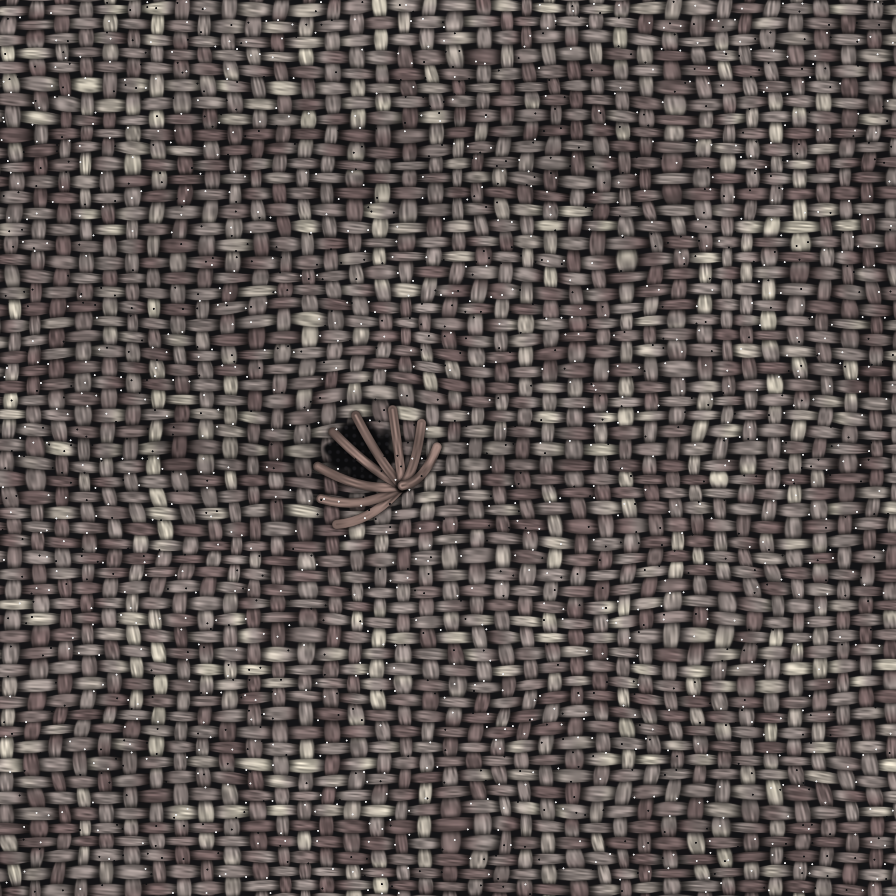
Write a three.js fragment shader that draws this texture.

```glsl
varying vec2 vUv;

const vec2 THREADS = vec2(36.5, 57.0);
const float WARP_HALF = 0.31;
const float WEFT_HALF = 0.39;
const float EDGE = 0.11;
const float WOBBLE = 0.30;
const vec3 GAP = vec3(0.075, 0.073, 0.08);
const vec3 BROWN = vec3(0.41, 0.345, 0.34);
const vec3 GREY = vec3(0.53, 0.49, 0.475);
const vec3 IVORY = vec3(0.74, 0.71, 0.65);
const vec3 FRAY = vec3(0.55, 0.46, 0.43);
const vec2 HOLE = vec2(0.404, 0.495);
const vec2 HOLE_SIZE = vec2(0.040, 0.032);
const vec2 KNOT = vec2(0.449, 0.458);
const int STRANDS = 8;
const int STEPS = 9;
const float STRAND_HALF = 0.0056;
const float SPECK_GRID = 60.0;
const float SPECK_SHARE = 0.25;

float hash(vec2 p) {
  vec3 q = fract(p.xyx * 0.1031);
  q += dot(q, q.yzx + 33.33);
  return fract((q.x + q.y) * q.z);
}

float noise(vec2 p) {
  vec2 i = floor(p), f = fract(p);
  f = f * f * (3.0 - 2.0 * f);
  return mix(mix(hash(i), hash(i + vec2(1.0, 0.0)), f.x),
             mix(hash(i + vec2(0.0, 1.0)), hash(i + 1.0), f.x), f.y);
}

// Yarn colour: along = position on the thread, across = -1..1, id = thread number
vec3 yarn(float along, float across, float id) {
  float tone = 0.65 * noise(vec2(along * 0.8, id * 7.0)) + 0.35 * hash(vec2(id, 5.0));
  vec3 c = mix(BROWN, GREY, smoothstep(0.2, 0.6, tone));
  c = mix(c, IVORY, smoothstep(0.6, 0.92, tone));
  float fibre = noise(vec2(along * 2.2, across * 3.5 + along * 1.2 + id * 19.0));
  return c * (0.72 + 0.56 * fibre);
}

// One thread as colour and coverage; height runs from -1 (under) to 1 (over)
vec4 thread(float along, float offset, float id, float height, float halfWidth) {
  float w = halfWidth * (0.88 + 0.12 * height) * (0.85 + 0.3 * noise(vec2(along * 0.7, id * 3.0)));
  float t = offset / w;
  float roundness = sqrt(max(0.0, 1.0 - t * t));
  float light = mix(0.3, 1.03, smoothstep(-0.8, 0.7, height)) * mix(0.5, 1.0, roundness);
  float cover = 1.0 - smoothstep(w - EDGE * 0.5, w + EDGE * 0.5, abs(offset));
  return vec4(yarn(along, t, id) * light, cover);
}

vec3 weave(vec2 p) {
  vec2 q = p * THREADS;
  q += WOBBLE * (vec2(noise(q * vec2(0.45, 0.22)), noise(q * vec2(0.25, 0.4) + 40.0)) - 0.5) * 2.0;
  vec2 id = floor(q), f = fract(q) - 0.5;
  vec2 side = 1.0 - 2.0 * mod(id, 2.0);
  float weftHeight = side.y * sin(3.14159 * q.x);
  float warpHeight = -side.x * sin(3.14159 * q.y);
  vec4 weft = thread(q.x, f.y, id.y, weftHeight, WEFT_HALF);
  vec4 warp = thread(q.y * 0.7, f.x, id.x + 101.0, warpHeight, WARP_HALF);
  float weftTop = smoothstep(-0.15, 0.15, weftHeight - warpHeight);
  vec3 weftOver = mix(mix(GAP, warp.rgb, warp.a), weft.rgb, weft.a);
  vec3 warpOver = mix(mix(GAP, weft.rgb, weft.a), warp.rgb, warp.a);
  return mix(warpOver, weftOver, weftTop);
}

// Frayed yarn ends: curves fanning out of the knot
vec3 fray(vec3 base, vec2 p) {
  for (int i = 0; i < STRANDS; i++) {
    float id = float(i), t = id / float(STRANDS - 1);
    float angle = mix(3.6, 0.9, t) + 0.2 * (hash(vec2(id, 2.0)) - 0.5);
    float reach = mix(0.085, 0.058, t) + 0.025 * sin(3.14159 * t);
    vec2 tip = KNOT + reach * vec2(cos(angle), sin(angle));
    vec2 bend = mix(KNOT, tip, 0.5) + vec2(0.004, -0.026 + 0.012 * hash(vec2(id, 9.0)));
    vec2 a = KNOT;
    float d = 1.0, along = 0.0;
    for (int k = 1; k <= STEPS; k++) {
      float s = float(k) / float(STEPS);
      vec2 b = mix(mix(KNOT, bend, s), mix(bend, tip, s), s);
      vec2 ab = b - a;
      float h = clamp(dot(p - a, ab) / dot(ab, ab), 0.0, 1.0);
      float dist = length(p - a - ab * h);
      if (dist < d) { d = dist; along = s + (h - 1.0) / float(STEPS); }
      a = b;
    }
    float r = d / STRAND_HALF;
    float streak = 0.65 + 0.6 * noise(vec2(along * 5.0, r * 2.5 + id * 11.0));
    vec3 c = FRAY * streak * mix(0.35, 1.0, sqrt(max(0.0, 1.0 - r * r)));
    base *= mix(0.55, 1.0, smoothstep(0.8, 1.7, r));
    base = mix(base, c, 1.0 - smoothstep(0.8, 1.1, r));
  }
  return base;
}

// Scattered pin-point specks
float specks(vec2 p, float seed) {
  vec2 g = p * SPECK_GRID, id = floor(g) + seed;
  vec2 spot = 0.1 + 0.8 * vec2(hash(id + 3.0), hash(id + 71.0));
  float d = length(fract(g) - spot) / SPECK_GRID;
  return step(hash(id), SPECK_SHARE) * (1.0 - smoothstep(0.0006, 0.0016, d));
}

void main() {
  vec2 p = vUv;
  vec2 away = p - HOLE;
  vec2 pushed = p - away * 0.32 * exp(-dot(away, away) / 0.0045);
  vec3 color = weave(pushed);

  // Broad tone drift and the strained row through the hole
  color *= 0.92 + 0.18 * noise(p * 6.0);
  color *= 1.0 - 0.16 * exp(-pow(away.y / 0.02, 2.0) - pow(away.x / 0.3, 2.0));

  // Torn hole with a faint backing mesh
  float rim = length(away / HOLE_SIZE) + 0.45 * (noise(p * 90.0) - 0.5);
  vec2 mesh = fract(p * 110.0) - 0.5;
  vec3 backing = GAP * (0.65 + 0.7 * (1.0 - smoothstep(0.1, 0.35, length(mesh))));
  color = mix(backing, color, smoothstep(0.8, 1.1, rim));
  color = fray(color, p);

  color = mix(color, GAP, specks(p, 200.0));
  color = mix(color, vec3(0.93), specks(p, 0.0));
  gl_FragColor = vec4(color, 1.0);
}
```
